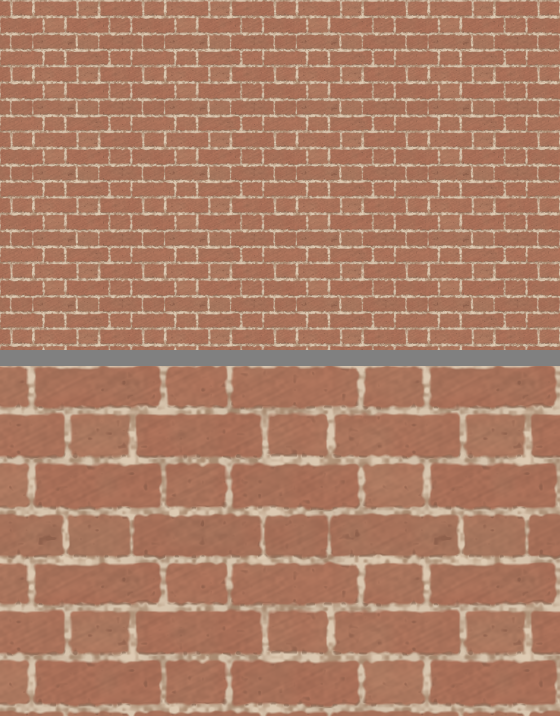
Top, the full canvas; bottom, a detail of the centre.
This texture is drawn by a WebGL 2 fragment shader. Its source:

```glsl
#version 300 es
precision highp float;
// Weathered red brick wall in Flemish bond: short and long bricks alternate in each course.
// A tile of four courses by two brick pairs repeats; rounded box distances with noisy edges
// separate brick from mortar, and wrapped noise adds grain, pits and stains to each tile.

uniform vec2 u_resolution;
out vec4 fragColor;

// Layout, in units of the canvas height
const vec2 TILE = vec2(0.37647, 0.1875);
const float PAIRS = 2.0;                  // header + stretcher pairs per tile
const float HEADER = 0.333;               // header share of a pair
const float TOP_OFFSET = 0.005;           // first bed joint, in tiles from the top
const float BEDS[5] = float[5](0.0, 0.252, 0.512, 0.757, 1.0);
const float PHASE[4] = float[4](0.34, 0.827, 0.332, 0.827);
const vec2 JOINT = vec2(0.0030, 0.0038);  // half widths: upright, bed
const vec2 TIGHT_JOINT = vec2(0.0020, 0.0034);
const float CORNER = 0.0035;
const float WOBBLE = 0.0046;
const float EDGE_SOFTNESS = 0.0012;

// Colours
const vec3 BRICK = vec3(0.665, 0.437, 0.345);
const vec3 BRICK_PALE = vec3(0.665, 0.480, 0.380);
const vec3 BRICK_DARK = vec3(0.530, 0.355, 0.280);
const vec3 MORTAR = vec3(0.850, 0.775, 0.685);
const vec3 MORTAR_DARK = vec3(0.660, 0.540, 0.440);
const vec3 SHADOW = vec3(0.480, 0.350, 0.270);

float hash(vec2 p) {
  return fract(sin(dot(p, vec2(127.1, 311.7))) * 43758.5453);
}

// Value noise that wraps after one tile
float tileNoise(vec2 t, vec2 cells) {
  vec2 c = t * cells;
  vec2 i = floor(c), f = fract(c);
  f = f * f * (3.0 - 2.0 * f);
  vec2 a = mod(i, cells), b = mod(i + 1.0, cells);
  return mix(mix(hash(a), hash(vec2(b.x, a.y)), f.x),
             mix(hash(vec2(a.x, b.y)), hash(b), f.x), f.y);
}

float roundedBox(vec2 p, vec2 halfSize, float radius) {
  vec2 q = abs(p) - halfSize + radius;
  return length(max(q, 0.0)) + min(max(q.x, q.y), 0.0) - radius;
}

void main() {
  vec2 p = gl_FragCoord.xy / u_resolution.y;
  float pixel = 1.0 / u_resolution.y;
  vec2 t = vec2(p.x, 1.0 - p.y) / TILE - vec2(0.0, TOP_OFFSET);

  // Course within the tile
  float y = fract(t.y);
  int course = 0;
  for (int k = 1; k < 4; k++) course += int(step(BEDS[k], y));
  float top = BEDS[course], bottom = BEDS[course + 1];

  // Brick within the course
  float x = t.x * PAIRS - PHASE[course] + 0.5 * HEADER;
  float u = fract(x);
  bool header = u < HEADER;
  float left = header ? 0.0 : HEADER;
  float right = header ? HEADER : 1.0;
  vec2 unit = vec2(TILE.x / PAIRS, TILE.y);
  vec2 local = (vec2(u, y) - 0.5 * vec2(left + right, top + bottom)) * unit;
  vec2 halfSize = 0.5 * vec2(right - left, bottom - top) * unit;
  vec2 joint = course == 2 ? TIGHT_JOINT : JOINT;
  float tone = hash(vec2(mod(floor(x), PAIRS) + left * 9.0, float(course) + 4.0));

  // Wrapped noise layers
  float broad = tileNoise(t, vec2(16.0, 8.0));
  float rough = tileNoise(t, vec2(56.0, 28.0));
  float grain = tileNoise(t + 0.37, vec2(90.0, 45.0));
  float streak = tileNoise(vec2(t.x + t.y, t.y), vec2(64.0, 12.0));

  // Ragged brick outline
  float edge = roundedBox(local, halfSize - joint, CORNER);
  edge += WOBBLE * (0.65 * rough + 0.35 * broad - 0.5);
  float soft = EDGE_SOFTNESS + 0.5 * pixel;
  float mortarMask = smoothstep(-soft, soft, edge);

  // Brick face: tone, tooling streaks, grain and dark pits
  vec3 brick = mix(BRICK, BRICK_PALE, clamp(0.6 * broad + 0.6 * tone - 0.2, 0.0, 1.0));
  brick *= 1.0 + 0.06 * (streak - 0.5) + 0.07 * (grain - 0.5) + 0.03 * (tone - 0.5);
  float pits = smoothstep(0.72, 0.95, 0.6 * rough + 0.4 * grain);
  float stain = smoothstep(0.7, 1.0, broad) * smoothstep(0.35, 0.8, rough);
  brick = mix(brick, BRICK_DARK, min(0.7 * pits + 0.35 * stain, 0.8));
  if (course == 2) brick = mix(brick, BRICK_DARK, 0.12);

  // Mortar: sandy, with patches of dirt
  float sand = 0.6 * grain + 0.4 * rough;
  vec3 mortar = mix(MORTAR_DARK, MORTAR, smoothstep(0.12, 0.72, sand));
  mortar *= 0.97 + 0.06 * broad;
  vec3 color = mix(brick, mortar, mortarMask);

  // Broken shadow below the lower brick edges
  float lower = smoothstep(0.4, 0.9, local.y / halfSize.y);
  float rim = 1.0 - smoothstep(0.0, 0.002 + pixel, abs(edge));
  color = mix(color, SHADOW, 0.6 * lower * rim * smoothstep(0.4, 0.75, grain));

  fragColor = vec4(color, 1.0);
}
```
